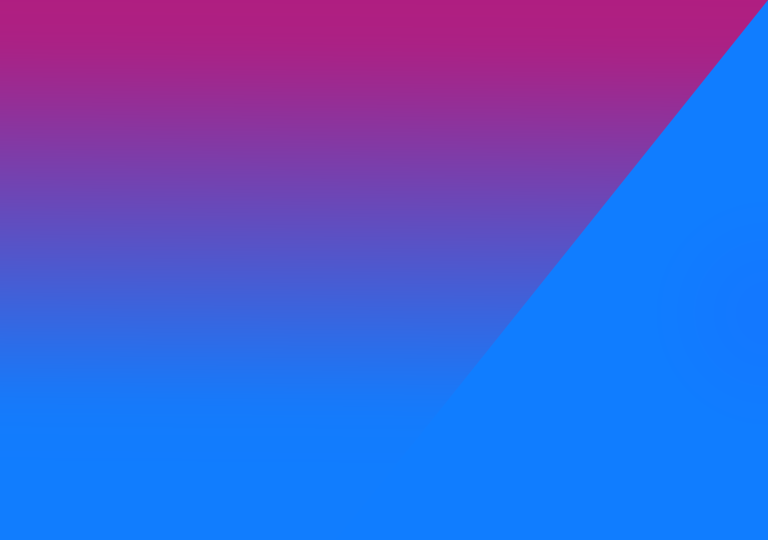
A Shadertoy shader for this background:

```glsl
// Magenta to blue vertical fade, cut by a flat blue diagonal panel on the right.

const vec3 MAGENTA = vec3(0.695, 0.115, 0.500);
const vec3 AZURE = vec3(0.062, 0.492, 1.000);
const vec3 DEEP_BLUE = vec3(0.075, 0.470, 1.000);

// Linear ramp from 0 to 1 whose two corners are rounded by a given softness.
float softRamp(float start, float end, float softness, float x) {
    float t = (x - start) / (end - start);
    float low = 0.5 * (t + sqrt(t * t + softness * softness));
    float rest = 1.0 - low;
    return clamp(1.0 - 0.5 * (rest + sqrt(rest * rest + softness * softness)), 0.0, 1.0);
}

// Signed distance to the line through a and b; positive on its right side.
float lineDistance(vec2 p, vec2 a, vec2 b) {
    vec2 along = normalize(b - a);
    return dot(p - a, vec2(along.y, -along.x));
}

// Round falloff, 1 at the centre and 0 beyond the radius.
float glow(vec2 p, vec2 centre, float radius) {
    return 1.0 - smoothstep(0.0, radius, length(p - centre));
}

void mainImage(out vec4 fragColor, in vec2 fragCoord) {
    vec2 uv = fragCoord / iResolution.xy;
    float aspect = iResolution.x / iResolution.y;
    vec2 p = vec2(uv.x * aspect, uv.y);
    float pixel = 1.0 / iResolution.y;

    // Vertical fade with a very slight tilt
    float depth = 1.0 - uv.y - 0.010 * (uv.x - 0.4);
    vec3 fade = mix(MAGENTA, AZURE, softRamp(0.076, 0.755, 0.08, depth));

    // Diagonal panel with a faint deeper patch near the right side
    vec3 panel = mix(AZURE, DEEP_BLUE, glow(p, vec2(aspect, 0.42), 0.28));
    vec2 foot = vec2(0.4375 * aspect, 0.0);
    vec2 corner = vec2(aspect, 1.0);
    float edge = lineDistance(p, foot, corner);
    float coverage = smoothstep(-0.75 * pixel, 0.75 * pixel, edge);

    fragColor = vec4(mix(fade, panel, coverage), 1.0);
}
```
